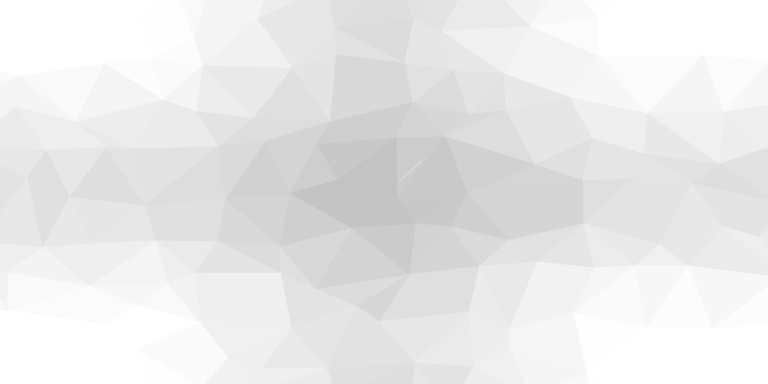
Give the GLSL for this background, as a Shadertoy shader.

```glsl
// Pale grey low-poly mesh, shaded by a horizontal and a vertical band that cross.
#define CELL vec2(0.161, 0.109)        // mean facet size, in canvas heights
#define MESH_ORIGIN vec2(0.034, 0.0)   // offset of the mesh from the middle
#define JITTER 0.34                    // vertex displacement, in cells
#define BAND_CENTER vec2(-0.005, 0.003)
#define BAND_REACH vec2(0.59, 0.34)    // half widths of the two bands
#define BAND_DEPTH vec2(0.13, 0.13)    // darkness of the two bands
#define FACET_VARIATION 0.026
#define PAPER vec3(1.0)
#define GLINT_START vec2(0.031, 0.019)
#define GLINT_END vec2(0.115, 0.097)

vec2 hash22(vec2 p) {
    vec3 q = fract(p.xyx * vec3(0.1031, 0.1030, 0.0973));
    q += dot(q, q.yzx + 33.33);
    return fract((q.xx + q.yz) * q.zy);
}

// Jittered mesh vertex in canvas units
vec2 meshVertex(vec2 id) {
    vec2 offset = (hash22(id + 71.0) - 0.5) * 2.0 * JITTER;
    return MESH_ORIGIN + (id + offset) * CELL;
}

// Signed distance to the line a-b, positive on its left
float edgeDistance(vec2 p, vec2 a, vec2 b) {
    vec2 along = b - a, toPoint = p - a;
    return (along.x * toPoint.y - along.y * toPoint.x) / max(length(along), 1e-5);
}

// Two linear ramps added together
float bandDarkness(vec2 p) {
    vec2 ramp = max(1.0 - abs(p - BAND_CENTER) / BAND_REACH, 0.0);
    return dot(ramp, BAND_DEPTH);
}

// Returns (weighted darkness, coverage) of one flat facet
vec2 facet(vec2 p, vec2 a, vec2 b, vec2 c, float pixel) {
    float inside = min(edgeDistance(p, a, b), min(edgeDistance(p, b, c), edgeDistance(p, c, a)));
    float coverage = clamp(0.5 + inside / pixel, 0.0, 1.0);
    vec2 middle = (a + b + c) / 3.0;
    float darkness = bandDarkness(middle);
    float variation = (hash22(middle * 531.7 + 900.0).x - 0.5) * FACET_VARIATION;
    darkness += variation * smoothstep(0.0, 0.05, darkness);
    return vec2(darkness, 1.0) * coverage;
}

// Thin bright sliver tapering towards both ends
float glint(vec2 p, float pixel) {
    vec2 along = GLINT_END - GLINT_START;
    float t = clamp(dot(p - GLINT_START, along) / dot(along, along), 0.0, 1.0);
    float d = length(p - GLINT_START - along * t);
    return (1.0 - smoothstep(0.0, 0.0015 + pixel, d)) * 4.0 * t * (1.0 - t);
}

void mainImage(out vec4 fragColor, in vec2 fragCoord) {
    float pixel = 1.0 / iResolution.y;
    vec2 p = (fragCoord - 0.5 * iResolution.xy) * pixel;
    vec2 home = floor((p - MESH_ORIGIN) / CELL);

    // Split each nearby quad along its shorter diagonal
    vec2 total = vec2(0.0);
    for (int j = -1; j <= 1; j++) {
        for (int i = -1; i <= 1; i++) {
            vec2 id = home + vec2(float(i), float(j));
            vec2 a = meshVertex(id);
            vec2 b = meshVertex(id + vec2(1.0, 0.0));
            vec2 c = meshVertex(id + vec2(1.0, 1.0));
            vec2 d = meshVertex(id + vec2(0.0, 1.0));
            if (distance(a, c) < distance(b, d)) {
                total += facet(p, a, b, c, pixel) + facet(p, a, c, d, pixel);
            } else {
                total += facet(p, a, b, d, pixel) + facet(p, b, c, d, pixel);
            }
        }
    }

    float darkness = total.x / max(total.y, 1e-4);
    darkness -= 0.06 * glint(p, pixel);
    fragColor = vec4(PAPER - darkness, 1.0);
}
```
